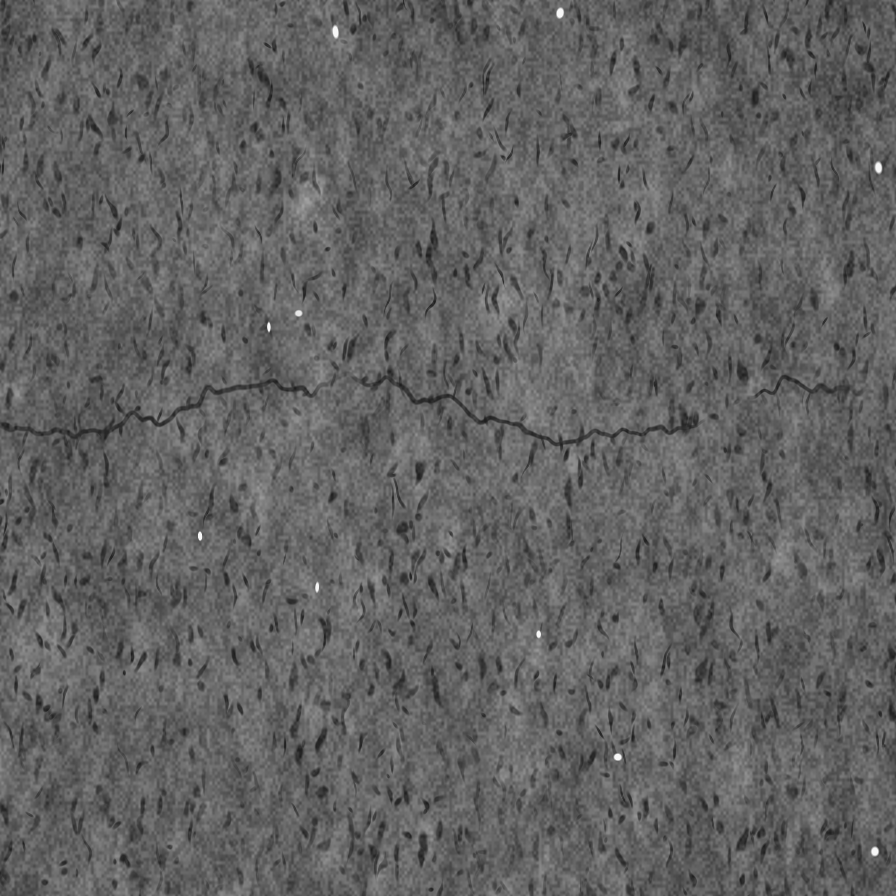
Give the GLSL for this texture, as a three.js fragment shader.

```glsl
varying vec2 vUv;

const float STONE_GREY = 0.412;
const float PORE_GREY = 0.19;
const float CRACK_GREY = 0.17;
const float SPECK_GREY = 0.97;

float hash(vec2 p) {
  vec3 q = fract(p.xyx * 0.1031);
  q += dot(q, q.yzx + 33.33);
  return fract((q.x + q.y) * q.z);
}

vec2 hash2(vec2 p) {
  return vec2(hash(p + 17.0), hash(p + 71.0));
}

float noise(vec2 p) {
  vec2 cell = floor(p);
  vec2 f = fract(p);
  f = f * f * (3.0 - 2.0 * f);
  float low = mix(hash(cell), hash(cell + vec2(1.0, 0.0)), f.x);
  float high = mix(hash(cell + vec2(0.0, 1.0)), hash(cell + 1.0), f.x);
  return mix(low, high, f.y);
}

float signedNoise(vec2 p) {
  return noise(p) - 0.5;
}

// Coverage of randomly placed, tilted ellipses, one candidate per cell
float grains(vec2 uv, vec2 cells, float density, vec2 halfSize, float tilt, float softness, float seed) {
  vec2 home = floor(uv * cells);
  float cover = 0.0;
  for (int j = -1; j <= 1; j++) {
    for (int i = -1; i <= 1; i++) {
      vec2 cell = home + vec2(float(i), float(j));
      vec2 id = cell + seed + 50.0;
      vec2 offset = uv - (cell + hash2(id)) / cells;
      float angle = (hash(id + 113.0) - 0.5) * tilt;
      float c = cos(angle);
      float s = sin(angle);
      vec2 local = vec2(c * offset.x + s * offset.y, c * offset.y - s * offset.x);
      vec2 size = halfSize * (0.55 + 0.9 * hash2(id + 207.0));
      float shape = 1.0 - smoothstep(1.0 - softness, 1.0 + softness, length(local / size));
      float strength = 0.55 + 0.45 * hash(id + 311.0);
      cover = max(cover, shape * strength * step(hash(id + 409.0), density));
    }
  }
  return cover;
}

// Height of the jagged crack at a given x
float crackHeight(float x) {
  float sway = -0.027 * cos(10.5 * (x - 0.06));
  float bends = 0.034 * signedNoise(vec2(x * 34.0, 5.5));
  float jags = 0.016 * signedNoise(vec2(x * 95.0, 9.5));
  return 0.545 + sway + bends + jags;
}

float crack(vec2 uv) {
  float stepX = 0.001;
  float slope = (crackHeight(uv.x + stepX) - crackHeight(uv.x - stepX)) / (2.0 * stepX);
  float dist = abs(uv.y - crackHeight(uv.x)) / sqrt(1.0 + slope * slope);
  float width = mix(0.0015, 0.0036, noise(vec2(uv.x * 60.0, 2.5)));
  float presence = smoothstep(0.2, 0.45, noise(vec2(uv.x * 16.0, 7.5)));
  return (1.0 - smoothstep(width * 0.4, width * 1.4, dist)) * presence;
}

// Cloudy tone, stretched upright
float mottle(vec2 uv) {
  return 0.06 * signedNoise(uv * vec2(14.0, 8.0))
       + 0.09 * signedNoise(uv * vec2(52.0, 21.0) + 31.0)
       + 0.10 * signedNoise(uv * vec2(160.0, 68.0) + 57.0);
}

float edgeShade(vec2 uv) {
  vec2 fromCentre = uv - vec2(0.46, 0.5);
  return 0.1 * dot(fromCentre, fromCentre);
}

void main() {
  vec2 uv = vUv;
  vec2 warp = vec2(signedNoise(uv * vec2(90.0, 60.0)), signedNoise(uv * vec2(80.0, 50.0) + 23.0));
  vec2 bent = uv + warp * vec2(0.008, 0.010);

  float grey = STONE_GREY + mottle(bent) - edgeShade(uv);

  // Pale patches
  grey += 0.065 * grains(bent, vec2(20.0, 13.0), 0.45, vec2(0.010, 0.022), 0.5, 0.5, 11.0);
  grey += 0.11 * grains(bent, vec2(5.0, 5.0), 0.2, vec2(0.007, 0.022), 2.4, 0.35, 43.0);

  // Dark upright pores, gathered in loose clusters
  float cluster = mix(0.65, 1.1, smoothstep(0.25, 0.65, noise(uv * vec2(17.0, 13.0) + 83.0)));
  float pores = grains(bent, vec2(66.0, 30.0), 0.5, vec2(0.0025, 0.0105), 0.7, 0.5, 131.0);
  float pits = grains(bent, vec2(54.0, 40.0), 0.3, vec2(0.0028, 0.0050), 1.8, 0.5, 227.0);
  grey = mix(grey, PORE_GREY, min(max(pores, pits) * cluster, 1.0));
  grey = mix(grey, CRACK_GREY, 0.85 * crack(uv));

  // Fine grain, then bright specks
  grey += 0.15 * signedNoise(uv * vec2(340.0, 270.0) + 7.0);
  float specks = grains(uv, vec2(6.0, 6.0), 0.28, vec2(0.0030, 0.0062), 0.4, 0.35, 337.0);
  grey = mix(grey, SPECK_GREY, min(specks * 1.3, 1.0));

  gl_FragColor = vec4(vec3(clamp(grey, 0.0, 1.0)), 1.0);
}
```
